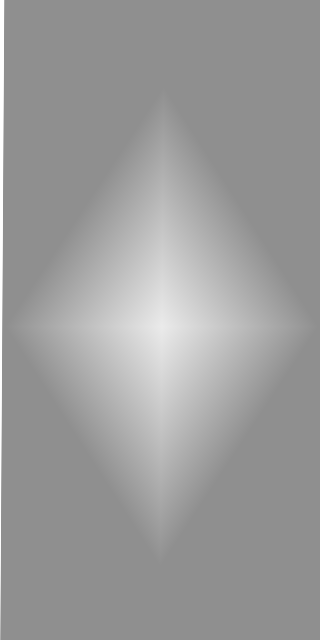
This background is drawn by a Shadertoy shader. Its source:

```glsl
// Soft bright diamond glow on a flat grey panel with a thin white left margin.

const vec3 PANEL_GREY = vec3(0.56);
const vec3 GLOW_WHITE = vec3(0.92);
const vec3 MARGIN_WHITE = vec3(0.995);

const vec2 GLOW_CENTER = vec2(0.506, 0.4896);
const vec2 GLOW_RADIUS = vec2(0.490, 0.376);
const float TILT = 0.014;

// Linear falloff: 1 at the center, 0 on the diamond's border and beyond.
float diamondGlow(vec2 p, vec2 center, vec2 radius) {
    vec2 q = abs(p - center) / radius;
    return max(1.0 - q.x - q.y, 0.0);
}

// Coverage to the left of a slanted edge, smoothed over one pixel.
float leftMargin(vec2 p, float bottomX, float topX, float pixel) {
    float edge = mix(bottomX, topX, p.y);
    return 1.0 - smoothstep(-0.5 * pixel, 0.5 * pixel, p.x - edge);
}

void mainImage(out vec4 fragColor, in vec2 fragCoord) {
    vec2 uv = fragCoord / iResolution.xy;

    // Lean the glow slightly to the right as it rises
    vec2 leaned = uv - vec2(TILT * (uv.y - GLOW_CENTER.y), 0.0);
    float glow = diamondGlow(leaned, GLOW_CENTER, GLOW_RADIUS);
    vec3 color = mix(PANEL_GREY, GLOW_WHITE, glow);

    // White sliver beside the panel
    float margin = leftMargin(uv, 0.001, 0.0135, 1.0 / iResolution.x);
    color = mix(color, MARGIN_WHITE, margin);

    fragColor = vec4(color, 1.0);
}
```
